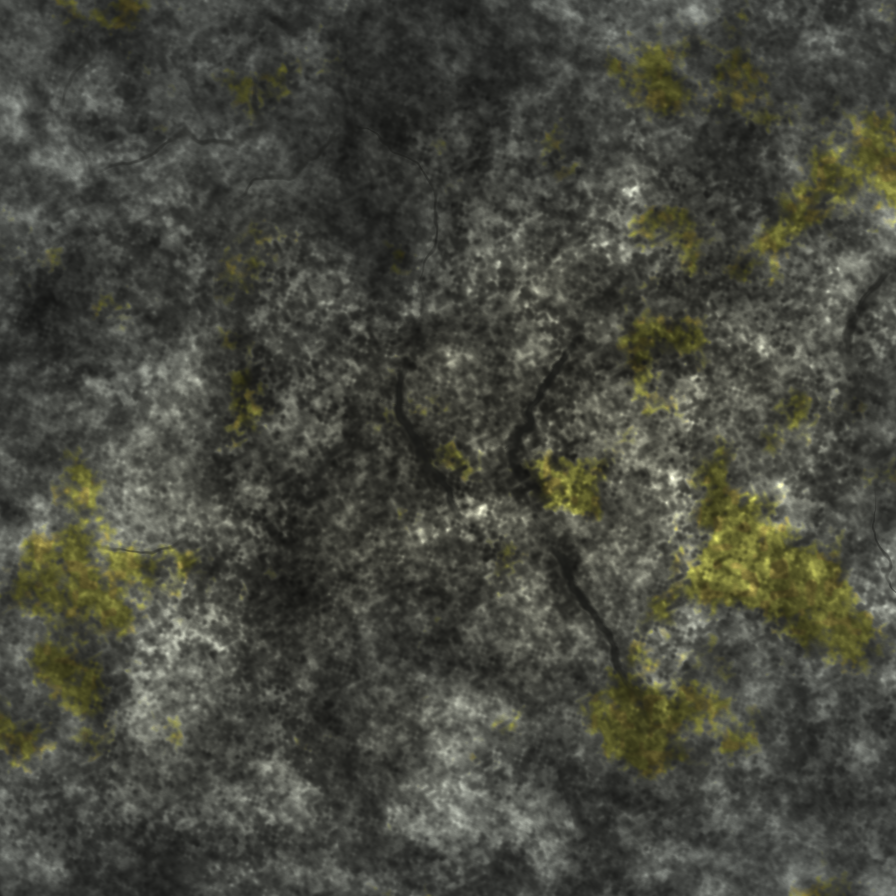
Give the GLSL for this texture, as a WebGL 1 fragment shader.

```glsl
precision highp float;
// Weathered dark grey rock face with pale lichen, olive moss and bent cracks.
uniform vec2 u_resolution;

const vec3 COOL_STONE = vec3(0.268, 0.277, 0.264);
const vec3 WARM_STONE = vec3(0.278, 0.278, 0.243);
const vec3 MOSS_GREEN = vec3(0.285, 0.285, 0.115);
const vec3 MOSS_RUST = vec3(0.310, 0.265, 0.120);
const vec3 CRACK_DARK = vec3(0.095, 0.097, 0.088);

float hash(vec2 cell) {
  vec3 q = fract(cell.xyx * vec3(0.1031, 0.1030, 0.0973));
  q += dot(q, q.yzx + 33.33);
  return fract((q.x + q.y) * q.z);
}

float noise(vec2 p) {
  vec2 cell = floor(p);
  vec2 f = fract(p);
  f = f * f * (3.0 - 2.0 * f);
  float low = mix(hash(cell), hash(cell + vec2(1.0, 0.0)), f.x);
  float high = mix(hash(cell + vec2(0.0, 1.0)), hash(cell + 1.0), f.x);
  return mix(low, high, f.y);
}

// Rotated octaves hide the lattice; the result stays near 0 to 1.
float fbm(vec2 p) {
  float sum = 0.0;
  float weight = 0.5;
  for (int i = 0; i < 5; i++) {
    sum += weight * noise(p);
    p = mat2(1.6, 1.2, -1.2, 1.6) * p + 17.3;
    weight *= 0.5;
  }
  return sum / 0.96875;
}

vec2 rotate(vec2 p, float angle) {
  float c = cos(angle);
  float s = sin(angle);
  return vec2(c * p.x - s * p.y, s * p.x + c * p.y);
}

float softSpot(vec2 p, vec2 centre, vec2 radius) {
  vec2 d = (p - centre) / radius;
  return exp(-dot(d, d));
}

// Crack opening to the right from a rounded bend; slopes and reach are (down, up).
float bentCrack(vec2 p, vec2 bend, vec2 slopes, vec2 reach, float width) {
  vec2 d = p - bend;
  float slope = d.y > 0.0 ? slopes.y : slopes.x;
  float path = slope * (sqrt(d.y * d.y + 0.0009) - 0.03);
  float dist = abs(d.x - path) / sqrt(1.0 + slope * slope);
  float ends = smoothstep(-reach.x, 0.06 - reach.x, d.y)
             * (1.0 - smoothstep(reach.y - 0.06, reach.y, d.y));
  return ends * (1.0 - smoothstep(0.25 * width, width, dist));
}

float cracks(vec2 p, float width) {
  float right = bentCrack(p, vec2(0.57, 0.50), vec2(0.56, 0.85), vec2(0.31, 0.20), width);
  float left = bentCrack(p, vec2(0.445, 0.53), vec2(0.75, 0.35), vec2(0.18, 0.14), width);
  float edge = bentCrack(p, vec2(0.94, 0.61), vec2(0.5, 0.6), vec2(0.06, 0.12), width);
  return max(max(right, left), 0.7 * edge);
}

void main() {
  vec2 uv = gl_FragCoord.xy / u_resolution;
  vec2 wander = vec2(fbm(uv * 7.0), fbm(uv * 7.0 + 41.0)) - 0.5;
  vec2 p = uv + 0.22 * wander;

  // Broad areas: rough weathered centre, smoother margins, dark stains
  float weathered = softSpot(rotate(p - vec2(0.56, 0.47), -0.35), vec2(0.0), vec2(0.50, 0.29));
  float stains = softSpot(p, vec2(0.46, 0.84), vec2(0.24, 0.15))
               + softSpot(p, vec2(0.36, 0.42), vec2(0.07, 0.13))
               + softSpot(p, vec2(0.51, 0.28), vec2(0.09, 0.07))
               + softSpot(p, vec2(0.02, 0.65), vec2(0.12, 0.06))
               + softSpot(p, vec2(0.76, 0.71), vec2(0.05, 0.06));

  // Stone relief: blotches, slanted brushing and fine grit
  float blotches = fbm(p * 6.0 + 5.0) - 0.5;
  float mottling = fbm(uv * 24.0 + 2.0 * wander) - 0.5;
  float brushing = fbm(rotate(uv, 0.45) * vec2(38.0, 75.0) + 9.0) - 0.5;
  float grit = 0.55 * noise(rotate(uv, 0.6) * 115.0) + 0.45 * noise(rotate(uv, 1.1) * 225.0) - 0.5;
  float relief = 1.1 * blotches + 1.25 * mottling + 0.7 * brushing
               + mix(0.65, 1.45, weathered) * grit
               + 0.30 * weathered - 0.38 * stains - 0.06;

  // Pale lichen crusts
  float lichen = smoothstep(0.54, 0.70, fbm(p * 10.0 + 63.0) + 0.25 * grit);
  relief += lichen * mix(0.16, 0.36, weathered);
  float light = exp(relief);
  vec3 color = mix(COOL_STONE, WARM_STONE, weathered) * light;

  // Moss gathers on the right and breaks up into grains at its edges
  float mossZone = softSpot(p, vec2(0.74, 0.47), vec2(0.20, 0.12))
                 + softSpot(p, vec2(0.89, 0.85), vec2(0.12, 0.10))
                 + softSpot(p, vec2(0.68, 0.20), vec2(0.13, 0.08))
                 + softSpot(p, vec2(0.87, 0.34), vec2(0.10, 0.06))
                 + 0.7 * softSpot(p, vec2(0.08, 0.28), vec2(0.07, 0.14));
  float mossPatch = fbm(uv * 11.0 + 28.0) + 0.28 * min(mossZone, 1.1) + 0.22 * grit;
  float moss = smoothstep(0.68, 0.84, mossPatch);
  float rust = smoothstep(0.55, 0.8, noise(uv * 95.0 + 3.0));
  vec3 mossColor = mix(MOSS_GREEN, MOSS_RUST, 0.6 * rust) * mix(1.0, light, 0.85);
  color = mix(color, mossColor, 0.85 * moss);

  // Cracks: broad soft shade, then a ragged dark core and faint hairlines
  vec2 crackPoint = uv + 0.09 * wander + 0.012 * vec2(mottling, brushing);
  float broken = smoothstep(0.25, 0.55, noise(uv * 17.0 + 7.0));
  float shade = cracks(crackPoint, 0.030);
  float core = cracks(crackPoint, 0.0075) * mix(0.35, 1.0, broken);
  float ridge = abs(noise(p * 5.5 + 80.0) - 0.5);
  float hairline = (1.0 - smoothstep(0.003, 0.022, ridge)) * smoothstep(0.55, 0.75, noise(uv * 6.0 + 51.0));
  color *= 1.0 - 0.28 * shade;
  color = mix(color, CRACK_DARK, clamp(0.85 * core + 0.4 * hairline, 0.0, 0.9));

  gl_FragColor = vec4(clamp(color, 0.0, 1.0), 1.0);
}
```
